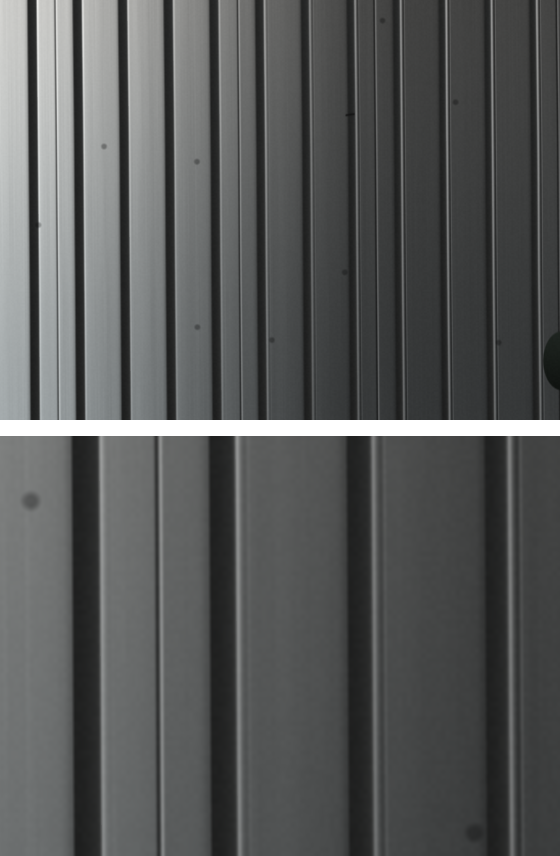
Top: the whole. Bottom: its middle third, enlarged.
Give the GLSL for this texture, as a Shadertoy shader.

```glsl
// Ribbed sheet-metal cladding: slightly leaning vertical panels parted by dark
// grooves, with lit edges and thin seams on some panels. Light falls off from
// the upper left; noise adds brushed streaks, specks and per-panel variation.

const float PERIOD = 0.0811;      // panel pitch, in canvas widths
const float FIRST_EDGE = 0.0655;  // first lit edge at the top
const float LEAN = 0.0062;        // sideways drift from top to bottom

float hash(vec2 p) {
    p = fract(p * vec2(0.1031, 0.1137));
    p += dot(p, p.yx + 33.33);
    return fract((p.x + p.y) * p.x * 97.3);
}

float noise(vec2 p) {
    vec2 i = floor(p), f = fract(p);
    f = f * f * (3.0 - 2.0 * f);
    return mix(mix(hash(i), hash(i + vec2(1, 0)), f.x),
               mix(hash(i + vec2(0, 1)), hash(i + vec2(1, 1)), f.x), f.y);
}

// Soft-edged interval from a to b
float band(float x, float a, float b, float soft) {
    return smoothstep(a - soft, a + soft, x) * (1.0 - smoothstep(b - soft, b + soft, x));
}

// Soft line of the given half width
float line(float x, float center, float halfWidth) {
    float t = (x - center) / halfWidth;
    return exp(-t * t);
}

// Metal brightness before grooves and lines
float ambientLight(vec2 uv) {
    float fade = smoothstep(-0.1, 0.72, uv.x + 0.05 * (0.5 - uv.y));
    float level = mix(0.79, 0.255, fade);
    return level * mix(0.86, 1.04, smoothstep(0.0, 1.0, uv.y));
}

// Sparse dark specks, one candidate per cell
float specks(vec2 p, float density) {
    vec2 cell = floor(p);
    vec2 center = 0.25 + 0.5 * vec2(hash(cell + 7.0), hash(cell + 19.0));
    float present = step(1.0 - density, hash(cell + 41.0));
    return present * (1.0 - smoothstep(0.02, 0.07, length(fract(p) - center)));
}

void mainImage(out vec4 fragColor, in vec2 fragCoord) {
    vec2 uv = fragCoord / iResolution.xy;
    float aspect = iResolution.x / iResolution.y;
    vec2 pos = vec2(uv.x * aspect, uv.y);
    float soft = 0.8 / (iResolution.x * PERIOD);

    // Panel coordinates: id, position across, signed offset from the lit edge
    float drop = 1.0 - uv.y;
    float bow = 0.0012 * (noise(vec2(uv.x * 5.0, uv.y * 3.0)) - 0.5);
    float u = (uv.x - FIRST_EDGE - LEAN * drop - bow) / PERIOD;
    float id = floor(u);
    float across = u - id;
    float edge = u - floor(u + 0.5);
    float edgeId = floor(u + 0.5);
    float shade = smoothstep(0.3, 0.85, uv.x);

    // Panel face: soft facets, brushed streaks, darker toward the groove
    float light = ambientLight(uv);
    float facets = noise(vec2(u * 6.0, 3.0)) - 0.5;
    float streaks = noise(vec2(u * 30.0, uv.y * 4.0)) - 0.5;
    float face = light * (1.0 + 0.05 * facets + 0.035 * streaks);
    face *= 1.0 + 0.05 * (hash(vec2(id + 20.0, 5.0)) - 0.5);
    face *= 1.03 - 0.08 * across;
    vec3 tint = mix(vec3(0.97, 1.01, 1.02), vec3(1.0, 1.0, 0.985), uv.y);
    vec3 color = face * tint;

    // Seam with a dark gap and a lit lip
    float hasSeam = 1.0 - step(1.5, mod(2.0 * id, 7.0));
    float seamAt = mix(0.40, 0.445, uv.x);
    color *= 1.0 - 0.5 * hasSeam * line(across, seamAt, 0.015 + 0.5 * soft);
    color += 0.16 * hasSeam * line(across, seamAt + 0.03, 0.013 + 0.5 * soft);

    // Groove: black on its left, lifting slightly toward the lit edge
    float grooveStart = mix(-0.205, -0.15, shade);
    float depth = clamp((edge - grooveStart) / -grooveStart, 0.0, 1.0);
    float grooveLight = mix(0.125, 0.19, depth * depth) + 0.02 * (uv.y - 0.5);
    vec3 grooveColor = grooveLight * vec3(0.98, 1.0, 0.99);
    color *= 1.0 - 0.18 * line(edge, grooveStart, 0.05);
    color = mix(color, grooveColor, band(edge, grooveStart, 0.0, soft + 0.012));

    // Lit edge, followed by a faint dark crease on the shaded side
    float glint = mix(0.15, 0.30, shade) * mix(0.65, 1.1, uv.y);
    glint *= 0.85 + 0.3 * hash(vec2(edgeId + 30.0, 11.0));
    color += glint * line(edge, 0.012, 0.02 + 0.4 * soft);
    color *= 1.0 - 0.3 * shade * line(edge, 0.065, 0.018);
    color += 0.07 * shade * line(edge, 0.095, 0.015);

    // Wear: specks and a nick across one groove
    color *= 1.0 - 0.3 * specks(pos * 7.0, 0.12);
    float nick = band(uv.x, 0.617, 0.633, 0.001) * line(uv.y, 0.727 + 0.2 * (uv.x - 0.625), 0.003);
    color = mix(color, vec3(0.07), 0.8 * nick);

    // Dark rounded knob at the right border
    vec2 knob = (uv - vec2(1.003, 0.141)) / vec2(0.033, 0.07);
    float knobMask = 1.0 - smoothstep(0.95, 1.05, length(knob));
    vec3 knobColor = vec3(0.10, 0.12, 0.105) * (0.9 + 0.3 * knob.y);
    color = mix(color, knobColor, knobMask);

    // Fine grain
    color += 0.012 * (noise(pos * 260.0) - 0.5);
    fragColor = vec4(clamp(color, 0.0, 1.0), 1.0);
}
```
